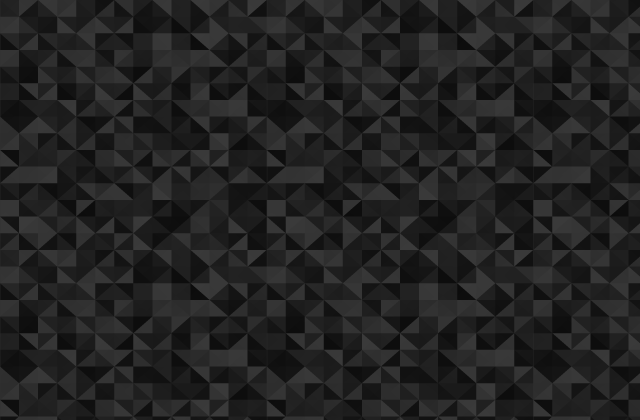
Reproduce this pattern procedurally as a WebGL 2 fragment shader.

```glsl
#version 300 es
precision highp float;

uniform vec2 u_resolution;
out vec4 fragColor;

const vec2 GRID = vec2(14.0, 15.0);        // cells in one repeat
const vec2 REPEAT = vec2(0.6349, 0.595);   // repeat size in canvas heights
const float FLIP_ROW = 6.0;                // diagonals change phase here
const float SEAM_WIDTH = 0.0018;
const int SAMPLES = 4;

float hash(vec3 p) {
    uvec3 q = uvec3(p) * uvec3(1597334673u, 3812015801u, 2798796415u);
    uint n = (q.x ^ q.y ^ q.z) * 1597334673u;
    n = (n ^ (n >> 15)) * 2246822519u;
    n ^= n >> 13;
    return float(n >> 8) / 16777216.0;
}

// Weighted choice among four charcoal tones
float pickTone(float r) {
    if (r < 0.28) return 0.068;
    if (r < 0.68) return 0.118;
    if (r < 0.82) return 0.168;
    return 0.208;
}

// True where the diagonal runs from upper left to lower right
bool isFalling(vec2 cell, float flipRow) {
    float phase = step(flipRow, cell.y);
    return mod(cell.x + cell.y + phase, 2.0) < 0.5;
}

// Shade of one triangular facet, with a faint slope across it
float facetShade(vec2 cell, vec2 local, float flipRow) {
    if (!isFalling(cell, flipRow)) local.x = 1.0 - local.x;
    float side = step(local.y, local.x);
    float tone = pickTone(hash(vec3(cell, side + 1.0)));
    float jitter = hash(vec3(cell, side + 11.0)) - 0.5;
    float slope = hash(vec3(cell, side + 23.0)) - 0.5;
    return tone + 0.036 * jitter + 0.012 * slope * (local.x + local.y - 1.0);
}

// Pattern value at p, measured in canvas heights from the upper left
float facetPattern(vec2 p, vec2 repeatSize, vec2 grid) {
    vec2 tile = fract(p / repeatSize);
    vec2 cellPos = tile * grid;
    vec2 cell = min(floor(cellPos), grid - 1.0);
    float shade = facetShade(cell, cellPos - cell, FLIP_ROW);

    // Hairline where repeats join
    float seam = 1.0 - step(SEAM_WIDTH, tile.x * repeatSize.x);
    return mix(shade, 0.19, 0.35 * seam);
}

void main() {
    // Average subsamples to smooth every edge
    float shade = 0.0;
    for (int j = 0; j < SAMPLES; j++) {
        for (int i = 0; i < SAMPLES; i++) {
            vec2 offset = (vec2(i, j) + 0.5) / float(SAMPLES) - 0.5;
            vec2 pos = (gl_FragCoord.xy + offset) / u_resolution.y;
            shade += facetPattern(vec2(pos.x, 1.0 - pos.y), REPEAT, GRID);
        }
    }
    shade /= float(SAMPLES * SAMPLES);
    fragColor = vec4(vec3(shade), 1.0);
}
```
